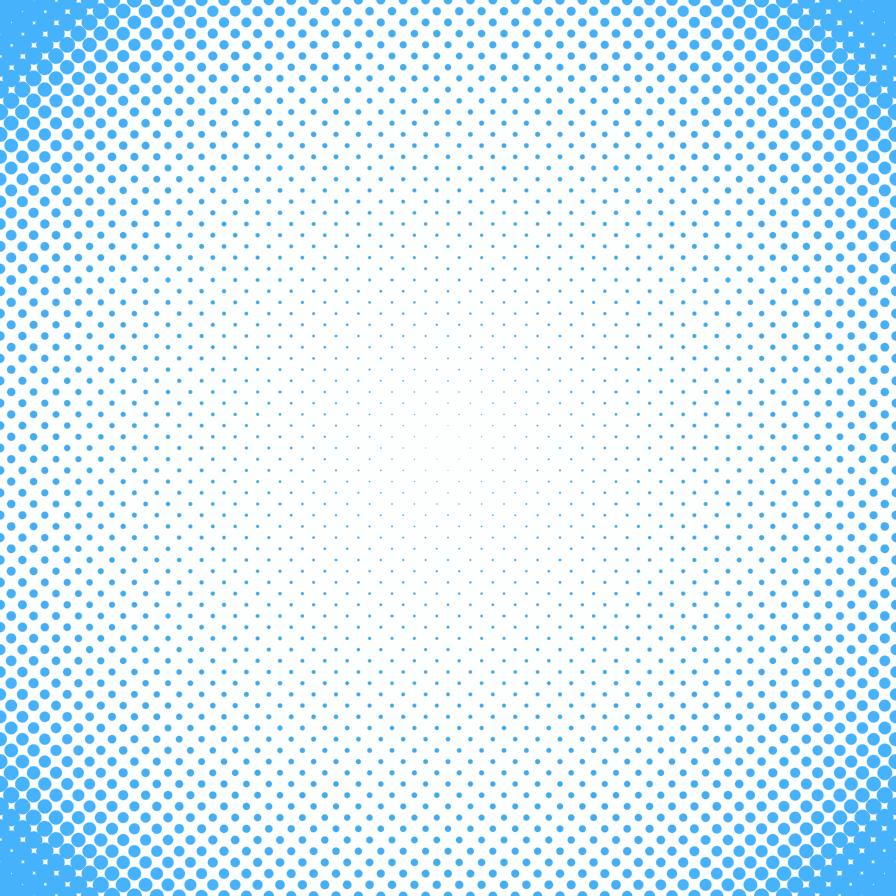
Give the GLSL for this background, as a three.js fragment shader.

```glsl
// Radial halftone: blue dots on white, set on a staggered square lattice.
// Each dot grows with its distance from the canvas centre, until the dots
// merge and leave only small star-shaped gaps near the corners.

varying vec2 vUv;

const float CELLS = 40.0;         // lattice cells across the canvas
const float BASE_RADIUS = 0.012;  // radii are in cells
const float LINEAR_GROWTH = 0.25;
const float EDGE_GROWTH = 2.6;
const float EDGE_POWER = 5.5;
const float EDGE_SOFTNESS = 1.2;  // in units of the screen footprint
const vec3 PAPER = vec3(0.993, 0.998, 0.995);
const vec3 SMALL_DOT_INK = vec3(0.26, 0.66, 0.91);
const vec3 LARGE_DOT_INK = vec3(0.28, 0.70, 0.99);

// Dot radius at a given lattice point
float dotRadius(vec2 dotCell) {
  float d = length(dotCell / CELLS - 0.5);
  return BASE_RADIUS + LINEAR_GROWTH * d + EDGE_GROWTH * pow(d, EDGE_POWER);
}

// Coverage (x) and radius (y) of the nearest dot in one square lattice
vec2 latticeDot(vec2 cell, vec2 offset, float footprint) {
  vec2 center = floor(cell - offset + 0.5) + offset;
  float radius = dotRadius(center);

  // Dots finer than the footprint fade instead of vanishing
  float drawnRadius = max(radius, 0.5 * footprint);
  float fade = radius * radius / (drawnRadius * drawnRadius);

  float edge = length(cell - center) - drawnRadius;
  float coverage = clamp(0.5 - edge / (EDGE_SOFTNESS * footprint), 0.0, 1.0);
  return vec2(coverage * fade, radius);
}

void main() {
  vec2 cell = vUv * CELLS;
  float footprint = max(fwidth(cell.y), 0.0001);

  // Two interleaved lattices form the staggered pattern
  vec2 cornerDot = latticeDot(cell, vec2(0.0), footprint);
  vec2 middleDot = latticeDot(cell, vec2(0.5), footprint);
  float coverage = max(cornerDot.x, middleDot.x);
  float radius = max(cornerDot.y, middleDot.y);

  // Ink is slightly duller in the small dots
  vec3 ink = mix(SMALL_DOT_INK, LARGE_DOT_INK, smoothstep(0.08, 0.3, radius));
  gl_FragColor = vec4(mix(PAPER, ink, coverage), 1.0);
}
```
